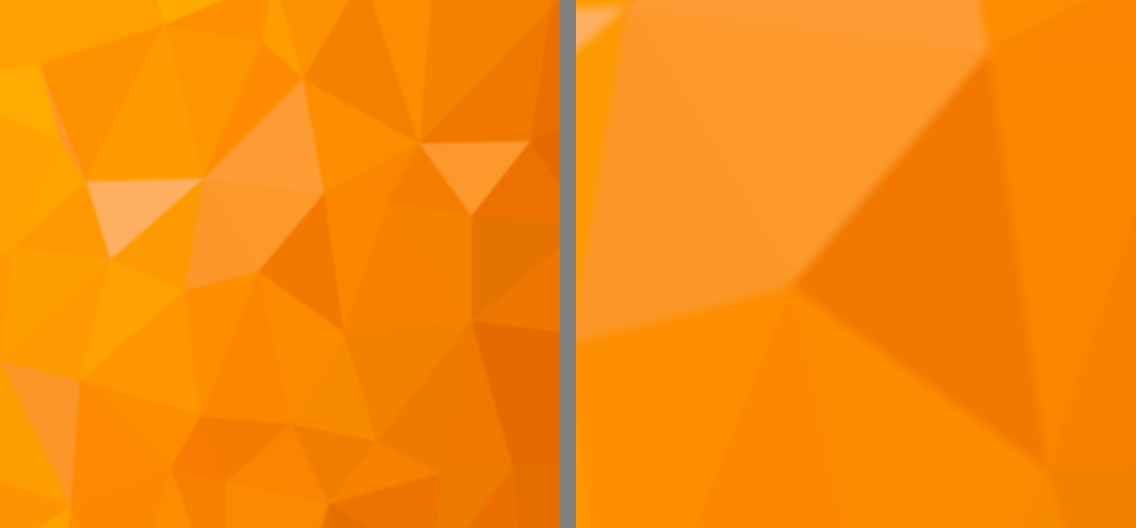
Left: the whole. Right: its middle third, enlarged.
A Shadertoy shader for this background:

```glsl
vec3 hash3(vec2 p) {
    vec3 k = vec3(dot(p, vec2(127.1, 311.7)), dot(p, vec2(269.5, 183.3)), dot(p, vec2(419.2, 371.9)));
    return fract(sin(k) * 43758.55);
}

float cross2(vec2 a, vec2 b) { return a.x * b.y - a.y * b.x; }

// Jittered lattice point; the margins keep every quad free of crossings
vec2 latticePoint(vec2 id) { return id + 0.1 + 0.76 * hash3(id).xy; }

// Signed distance to the line a-b, positive on its left
float leftOf(vec2 p, vec2 a, vec2 b) { return cross2(normalize(b - a), p - a); }

float coverage(vec2 p, vec2 a, vec2 b, vec2 c) {
    float inside = min(leftOf(p, a, b), min(leftOf(p, b, c), leftOf(p, c, a)));
    return smoothstep(-0.027, 0.027, inside);
}

// Flat facet colour: amber at upper left, burnt orange at lower right
vec3 facetColor(vec2 q, vec2 seed) {
    vec3 h = hash3(seed + 17.3);
    float t = clamp(-0.02 + 0.70 * q.x + 0.30 * (1.0 - q.y) + 0.32 * (h.x - 0.5), 0.0, 1.0);
    vec3 col = mix(vec3(1.0, 0.65, 0.005), vec3(0.99, 0.535, 0.0), smoothstep(0.03, 0.52, t));
    col = mix(col, vec3(0.89, 0.425, 0.0), smoothstep(0.45, 1.0, t));
    col.g += 0.05 * (h.z - 0.5);

    // Occasional pale peach facets towards the upper left
    float chance = 0.27 * smoothstep(-0.05, 0.25, q.y - 0.5 * q.x);
    vec3 pale = mix(vec3(0.99, 0.59, 0.16), vec3(1.0, 0.73, 0.47), h.x * h.x);
    return h.y < chance ? pale : col;
}

void mainImage(out vec4 fragColor, in vec2 fragCoord) {
    mat2 tilt = mat2(0.98, 0.2, -0.2, 0.98);
    vec2 density = vec2(5.5, 4.7);
    vec2 p = tilt * (fragCoord / iResolution.y) * density + 20.0;
    vec4 sum = vec4(0.0);

    for (int j = -1; j <= 0; j++)
    for (int i = -1; i <= 0; i++) {
        vec2 id = floor(p) + vec2(i, j);
        vec2 a = latticePoint(id);
        vec2 b = latticePoint(id + vec2(1, 0));
        vec2 c = latticePoint(id + vec2(1, 1));
        vec2 d = latticePoint(id + vec2(0, 1));

        // Split along the shorter diagonal that lies inside the quad
        bool acValid = cross2(b - a, c - a) > 0.0 && cross2(c - a, d - a) > 0.0;
        bool bdValid = cross2(c - b, d - b) > 0.0 && cross2(d - b, a - b) > 0.0;
        if (!acValid || (bdValid && distance(b, d) < distance(a, c))) {
            vec2 first = a;
            a = b; b = c; c = d; d = first;
        }

        // Two facets per quad, coloured by their centroids
        vec2 q1 = ((a + b + c) / 3.0 - 20.0) / density * tilt;
        vec2 q2 = ((a + c + d) / 3.0 - 20.0) / density * tilt;
        sum += coverage(p, a, b, c) * vec4(facetColor(q1, id), 1.0);
        sum += coverage(p, a, c, d) * vec4(facetColor(q2, id + 0.5), 1.0);
    }
    fragColor = vec4(sum.rgb / max(sum.a, 0.001), 1.0);
}
```
